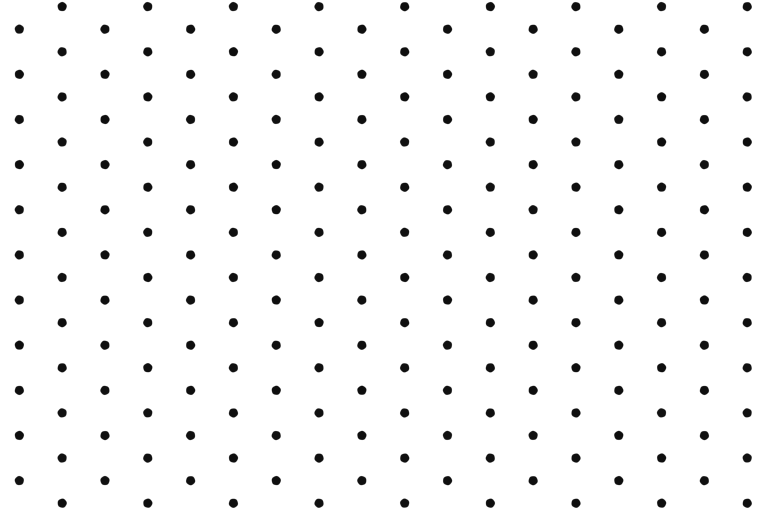
Write a Shadertoy shader that draws this pattern.

```glsl
// Staggered grid of small black dots on white. Two rectangular lattices,
// shifted by half a pitch, are folded to their nearest dot centre, and each
// dot is a disc distance with a faint hashed variation of rim and ink.

// Lengths are in units of the canvas height
#define PITCH       vec2(0.16725, 0.08817)
#define FIRST_DOT   vec2(0.1214, 0.0172)
#define DOT_RADIUS  0.0088
#define RIM_WOBBLE  0.0002
#define TONE_SPREAD 0.015
#define PAPER       vec3(1.0)
#define INK         vec3(0.06)

float hash(vec2 p) {
    vec3 q = fract(vec3(p.xyx) * 0.1031);
    q += dot(q, q.yzx + 33.33);
    return fract((q.x + q.y) * q.z);
}

// Signed distance to the nearest dot of one lattice, and that dot's seed
vec2 dotLattice(vec2 p, vec2 origin, float salt) {
    vec2 cell = floor((p - origin) / PITCH + 0.5);
    vec2 local = p - origin - cell * PITCH;
    float seed = hash(cell + salt);
    float angle = atan(local.y, local.x);
    float radius = DOT_RADIUS + RIM_WOBBLE * sin(5.0 * angle + 6.283 * seed);
    return vec2(length(local) - radius, seed);
}

void mainImage(out vec4 fragColor, in vec2 fragCoord) {
    vec2 p = fragCoord / iResolution.y;
    float pixel = 1.0 / iResolution.y;

    // Nearest dot of the two interleaved lattices
    vec2 even = dotLattice(p, FIRST_DOT, 17.0);
    vec2 odd = dotLattice(p, FIRST_DOT + 0.5 * PITCH, 71.0);
    vec2 nearest = even.x < odd.x ? even : odd;

    // Antialiased ink over paper
    float coverage = 1.0 - smoothstep(-0.75 * pixel, 0.75 * pixel, nearest.x);
    vec3 ink = INK + TONE_SPREAD * (nearest.y - 0.5);
    fragColor = vec4(mix(PAPER, ink, coverage), 1.0);
}
```
